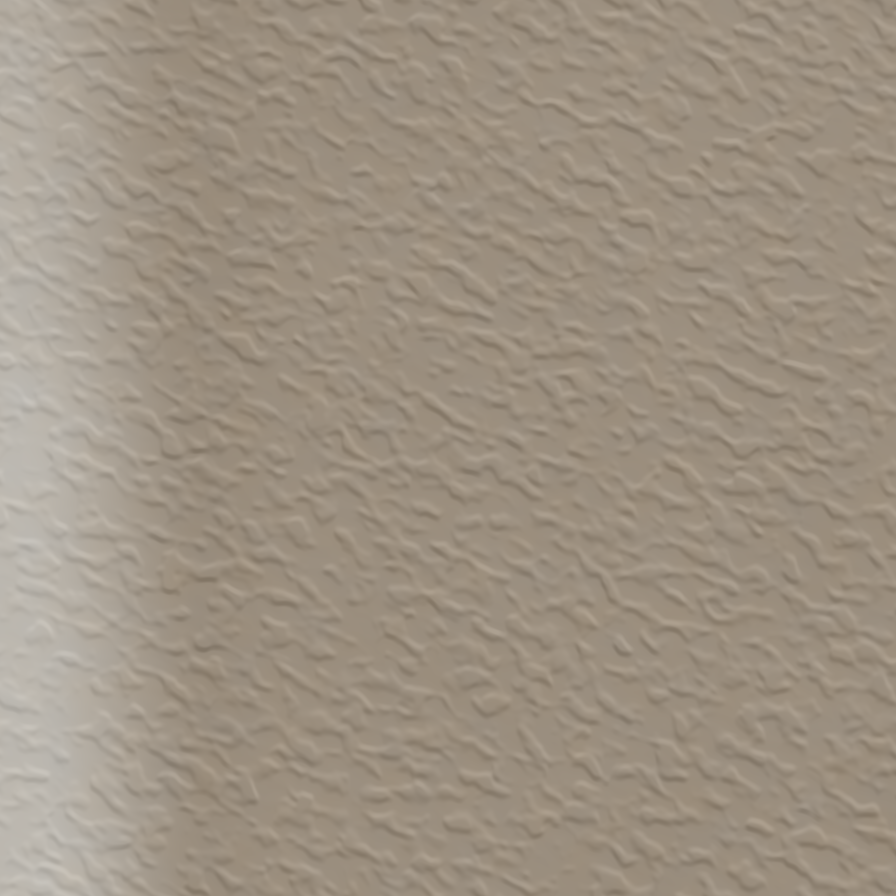
Reproduce this texture procedurally as a Shadertoy shader.

```glsl
#define WALL_COLOR vec3(0.607, 0.558, 0.495)
#define GLOW_COLOR vec3(0.731, 0.712, 0.679)
#define GRAIN_DENSITY vec2(29.0, 56.0)
#define GRAIN_AXIS vec2(0.899, -0.438)
#define LIGHT_DIR vec2(0.259, 0.966)
#define RELIEF_STEP 0.0029
#define RELIEF_STRENGTH 0.069
#define WARP_AMOUNT 0.008
#define GLOW_EDGE 0.225

// Integer hash giving two values in -1..1
vec2 hash2(vec2 cell) {
    uvec2 v = uvec2(ivec2(cell)) * 1664525u + 1013904223u;
    v.x += v.y * 1664525u;
    v.y += v.x * 1664525u;
    v ^= v >> 16u;
    v.x += v.y * 1664525u;
    v.y += v.x * 1664525u;
    v ^= v >> 16u;
    return vec2(v & 65535u) / 32767.5 - 1.0;
}

float cornerSlope(vec2 cell, vec2 corner, vec2 f) {
    return dot(hash2(cell + corner), f - corner);
}

float gradientNoise(vec2 p) {
    vec2 cell = floor(p);
    vec2 f = p - cell;
    vec2 u = f * f * f * (f * (f * 6.0 - 15.0) + 10.0);
    float low = mix(cornerSlope(cell, vec2(0, 0), f), cornerSlope(cell, vec2(1, 0), f), u.x);
    float high = mix(cornerSlope(cell, vec2(0, 1), f), cornerSlope(cell, vec2(1, 1), f), u.x);
    return mix(low, high, u.y);
}

// Raised, flattened plaster ridges with wandering outlines
float plasterHeight(vec2 p) {
    vec2 across = vec2(-GRAIN_AXIS.y, GRAIN_AXIS.x);
    vec2 grain = vec2(dot(p, GRAIN_AXIS), dot(p, across));
    vec2 wander = grain * vec2(34.0, 38.0);
    grain += WARP_AMOUNT * vec2(gradientNoise(wander + 7.3), gradientNoise(wander + 53.7));
    vec2 q = grain * GRAIN_DENSITY;
    float n = gradientNoise(q + 11.0);
    n += 0.45 * gradientNoise(q * vec2(2.1, 1.6) + 37.0);
    float patches = gradientNoise(p * 9.0 + 91.0);
    return smoothstep(-0.12, 0.38, n + 0.25 * patches) + 0.18 * n;
}

void mainImage(out vec4 fragColor, in vec2 fragCoord) {
    vec2 uv = fragCoord / iResolution.xy;
    vec2 p = fragCoord / iResolution.y;

    // Directional relief: lit upper flanks, darker lower flanks
    vec2 offset = LIGHT_DIR * RELIEF_STEP;
    float slope = plasterHeight(p - offset) - plasterHeight(p + offset);
    float relief = slope * (slope < 0.0 ? 1.15 : 0.9);

    // Soft window glow along the left side, weaker at the top
    float glowX = uv.x + 0.045 * (uv.y - 0.5) + 0.012 * gradientNoise(p * 7.0);
    float glow = 1.0 - smoothstep(0.015, GLOW_EDGE, glowX);
    glow *= mix(1.05, 0.75, smoothstep(0.45, 1.0, uv.y));
    vec3 color = mix(WALL_COLOR, GLOW_COLOR, glow);

    // Dim band beside the glow and broad unevenness
    float band = (uv.x - 0.22) / 0.075;
    color -= 0.009 * exp(-band * band);
    color += 0.012 * smoothstep(0.25, 0.9, uv.x) * (uv.y - 0.4);
    color += 0.012 * gradientNoise(p * 5.0 + 21.0);

    // Faint warm and cool mottling
    color += vec3(0.010, 0.0, -0.014) * gradientNoise(p * 24.0 + 67.0);

    color += RELIEF_STRENGTH * relief * mix(1.0, 0.75, glow);
    fragColor = vec4(clamp(color, 0.0, 1.0), 1.0);
}
```
